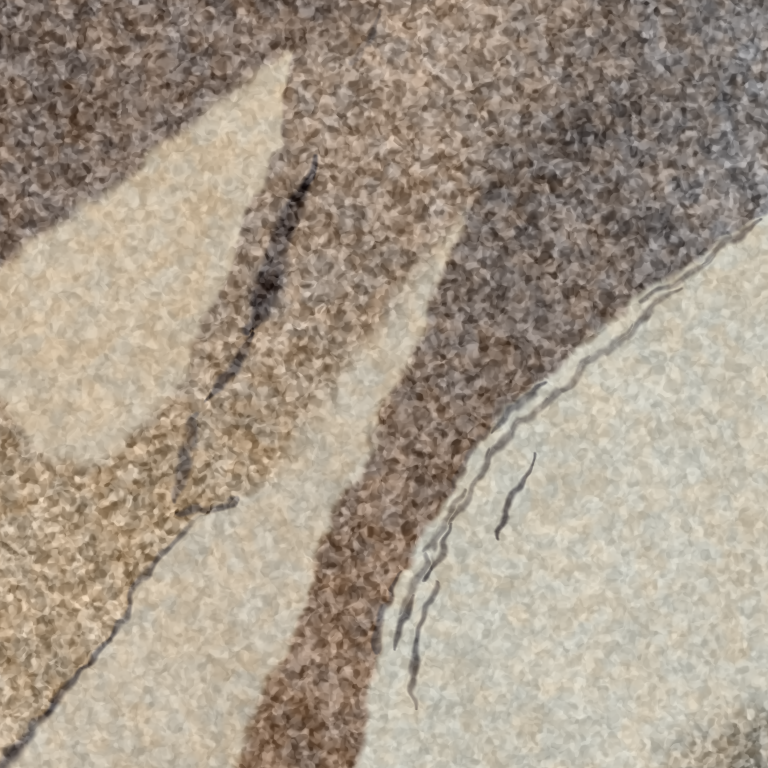
Give the GLSL for this texture, as a WebGL 2 fragment shader.

```glsl
#version 300 es
precision highp float;

uniform vec2 u_resolution;
out vec4 fragColor;

float hash(vec2 p) {
  vec3 q = fract(vec3(p.xyx) * 0.1031);
  q += dot(q, q.yzx + 33.33);
  return fract((q.x + q.y) * q.z);
}

// Cellular noise: random cell values blended by distance to jittered centres
float cellNoise(vec2 p, float sharpness) {
  vec2 cell = floor(p);
  float total = 0.0, weights = 0.0;
  for (int y = -1; y <= 1; y++) {
    for (int x = -1; x <= 1; x++) {
      vec2 c = cell + vec2(x, y);
      vec2 d = c + vec2(hash(c + 11.0), hash(c + 47.0)) - p;
      float w = exp(-sharpness * dot(d, d));
      total += w * hash(c + 83.0);
      weights += w;
    }
  }
  return total / weights - 0.5;
}

vec2 warp(vec2 p, float scale, float amount) {
  return amount * vec2(cellNoise(p * scale, 4.0), cellNoise(p * scale + 31.7, 4.0));
}

// Tapered crack between two points
float crack(vec2 p, vec2 a, vec2 b, float width) {
  vec2 ab = b - a;
  float t = clamp(dot(p - a, ab) / dot(ab, ab), 0.0, 1.0);
  float taper = width * (1.0 - 0.8 * pow(2.0 * t - 1.0, 2.0));
  return 1.0 - smoothstep(taper * 0.3, taper + 0.003, length(p - a - ab * t));
}

// Rock borders, x as a function of height
float veinRight(float y) { return 0.30 + 0.43 * y; }
float veinWidth(float y) {
  return 0.29 * (0.74 - y) + 0.07 * (1.0 - smoothstep(0.32, 0.36, y));
}
float slabLeft(float y) { return 0.462 + 0.2 * y + 1.05 * y * y * y; }
float lensRight(float y) { return 0.41 - 0.8 * (0.92 - y) * (0.92 - y); }

float lensField(vec2 p) {
  float right = (lensRight(p.y) - p.x) * 0.85;
  float left = (p.x - 0.36 + 1.35 * (0.92 - p.y)) * 0.6;
  float bottom = p.y - 0.40 - 7.0 * pow(p.x - 0.11, 2.0);
  float top = 0.925 - p.y;
  return min(min(right, left), min(bottom * 0.8, top));
}

// Coarse rock: ochre below, umber at upper left, brown to slate at right
vec3 groundColor(vec2 p) {
  vec3 tan1 = mix(vec3(0.67, 0.59, 0.49), vec3(0.60, 0.53, 0.47), smoothstep(0.3, 0.75, p.y));
  vec3 umber = vec3(0.49, 0.43, 0.39);
  vec3 band = mix(vec3(0.54, 0.45, 0.38), vec3(0.45, 0.41, 0.385), smoothstep(0.15, 0.8, p.y));
  band = mix(band, vec3(0.47, 0.45, 0.44), smoothstep(0.75, 1.0, p.x));
  vec3 color = mix(tan1, umber, smoothstep(-0.04, 0.06, p.y - 0.62 - 0.75 * p.x));
  float blur = 0.015 + 0.1 * smoothstep(0.65, 0.95, p.y);
  return mix(color, band, smoothstep(-blur, blur, p.x - veinRight(p.y)));
}

float crackMask(vec2 p) {
  // Deep shadow under the lens, then a branch joining the vein
  float mask = crack(p, vec2(0.405, 0.80), vec2(0.315, 0.56), 0.018);
  mask = max(mask, 0.9 * crack(p, vec2(0.372, 0.70), vec2(0.325, 0.57), 0.024));
  mask = max(mask, 0.75 * crack(p, vec2(0.325, 0.56), vec2(0.265, 0.48), 0.009));
  mask = max(mask, 0.6 * crack(p, vec2(0.255, 0.46), vec2(0.225, 0.35), 0.012));
  mask = max(mask, 0.7 * crack(p, vec2(0.23, 0.335), vec2(0.305, 0.345), 0.006));
  mask = max(mask, 0.6 * crack(p, vec2(0.49, 0.99), vec2(0.46, 0.92), 0.006));

  // Vein border
  float veinEdge = abs(p.x - veinRight(p.y) + veinWidth(p.y)) * 0.75;
  float veinLine = 1.0 - smoothstep(0.001, 0.007 + 0.008 * smoothstep(0.12, 0.0, p.y), veinEdge);
  mask = max(mask, 0.8 * veinLine * (1.0 - smoothstep(0.29, 0.34, p.y)));

  // Splits that run along the slab border
  for (int i = 0; i < 14; i++) {
    float k = float(i);
    float y = 0.2 + 0.037 * k + 0.03 * hash(vec2(k, 3.0));
    float low = y - mix(0.04, 0.11, hash(vec2(k, 7.0)));
    float inset = 0.055 * hash(vec2(k, 19.0)) - 0.005;
    vec2 a = vec2(slabLeft(y) + inset, y);
    vec2 b = vec2(slabLeft(low) + inset, low);
    mask = max(mask, crack(p, a, b, 0.005) * mix(0.4, 0.75, hash(vec2(k, 23.0))));
  }
  mask = max(mask, 0.75 * crack(p, vec2(0.70, 0.40), vec2(0.65, 0.30), 0.005));
  return max(mask, 0.6 * crack(p, vec2(0.57, 0.24), vec2(0.535, 0.07), 0.005));
}

void main() {
  vec2 uv = gl_FragCoord.xy / u_resolution;
  vec2 p = uv + warp(uv, 13.0, 0.022) + warp(uv, 55.0, 0.012);

  // Pale bodies over the coarse rock
  float lens = smoothstep(-0.01, 0.014, lensField(p));
  float slope = 0.2 + 3.15 * p.y * p.y;
  float slab = smoothstep(-0.006, 0.008, (p.x - slabLeft(p.y)) / sqrt(1.0 + slope * slope));
  float right = veinRight(p.y);
  float soft = mix(0.008, 0.035, smoothstep(0.28, 0.38, p.y));
  float vein = smoothstep(-soft, soft * 0.6, p.x - right + veinWidth(p.y));
  vein *= smoothstep(-0.008, 0.008, right - p.x) * (1.0 - smoothstep(0.70, 0.77, p.y));

  vec3 color = groundColor(p);
  color = mix(color, vec3(0.785, 0.725, 0.635), lens);
  color = mix(color, vec3(0.77, 0.725, 0.65), vein);
  color = mix(color, vec3(0.785, 0.765, 0.705), slab);
  float pale = max(lens, max(vein, slab));
  float stain = 1.0 - smoothstep(0.02, 0.13, length((p - vec2(0.98, 0.01)) * vec2(0.8, 1.3)));
  color = mix(color, vec3(0.53, 0.49, 0.43), stain * 0.7);

  // Cracks, broad mottling and fine grain
  float broken = 0.9 + 0.5 * cellNoise(uv * 40.0, 5.0);
  color = mix(color, vec3(0.28, 0.25, 0.245), clamp(crackMask(p) * broken, 0.0, 1.0));
  vec2 grainUv = uv + warp(uv, 70.0, 0.006);
  float grain = 0.65 * cellNoise(grainUv * 105.0, 7.0) + 0.5 * cellNoise(grainUv * 190.0 + 9.0, 6.0);
  color += grain * mix(0.46, 0.19, pale * (1.0 - stain));
  color += cellNoise(uv * 17.0, 3.0) * mix(0.09, 0.045, pale);
  color += vec3(0.04, 0.0, -0.04) * cellNoise(uv * 48.0 + 5.0, 4.0);
  fragColor = vec4(clamp(color, 0.0, 1.0), 1.0);
}
```
